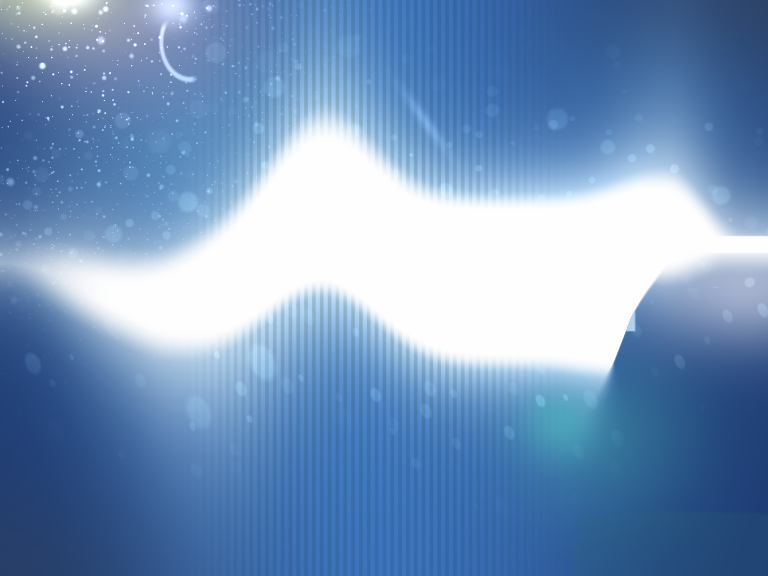
A Shadertoy shader for this background:

```glsl
const vec3 DEEP = vec3(0.11, 0.22, 0.44);
const vec3 AZURE = vec3(0.23, 0.45, 0.74);
const vec3 SLATE = vec3(0.17, 0.25, 0.38);
const vec3 SKY = vec3(0.43, 0.66, 0.86);
const vec3 ICE = vec3(0.80, 0.91, 1.00);
const vec3 MIST = vec3(0.77, 0.82, 0.87);
const vec3 LAVENDER = vec3(0.74, 0.77, 0.86);
const vec3 TEAL = vec3(0.26, 0.64, 0.66);
const vec3 VIOLET = vec3(0.60, 0.59, 0.74);
const vec3 WARM = vec3(0.90, 0.92, 0.72);
const vec3 WHITE = vec3(0.995);
const float STRIPE_PERIOD = 0.0102;
const float STRIPE_DEPTH = 0.17;
const float DUST_GLOW = 0.75;
const float BOKEH_GLOW = 0.10;

float hash(vec2 p) {
    vec3 q = fract(p.xyx * 0.1031);
    q += dot(q, q.yzx + 33.33);
    return fract((q.x + q.y) * q.z);
}

float bell(float x, float center, float width) {
    float t = (x - center) / width;
    return exp(-t * t);
}

float spot(vec2 p, vec2 center, vec2 size) {
    vec2 t = (p - center) / size;
    return exp(-dot(t, t));
}

// One randomly placed disc in some of the cells of a grid
float discs(vec2 p, float cells, float density, float softness, float seed) {
    vec2 g = p * cells, id = floor(g) + seed;
    vec2 center = 0.5 + 0.5 * (vec2(hash(id), hash(id + 17.0)) - 0.5);
    float radius = mix(0.07, 0.22, hash(id + 41.0));
    float d = length(fract(g) - center);
    float disc = 1.0 - smoothstep(radius * (1.0 - softness), radius, d);
    return disc * step(hash(id + 73.0), density) * mix(0.2, 1.0, hash(id + 97.0));
}

float upperEdge(float x) {
    return mix(0.535, 0.645, smoothstep(0.2, 0.4, x)) + 0.12 * bell(x, 0.425, 0.085)
        + 0.035 * bell(x, 0.85, 0.07) - 0.09 * smoothstep(0.87, 0.97, x)
        - 0.02 * bell(x, 0.16, 0.07);
}

float lowerEdge(float x) {
    return mix(0.55, 0.395, smoothstep(0.0, 0.22, x)) + 0.11 * bell(x, 0.42, 0.1)
        - 0.02 * smoothstep(0.4, 0.6, x) - 0.012 * smoothstep(0.7, 0.8, x)
        + 0.03 * bell(x, 0.17, 0.08);
}

void mainImage(out vec4 fragColor, in vec2 fragCoord) {
    vec2 uv = fragCoord / iResolution.xy;
    vec2 p = fragCoord / iResolution.y;
    float px = 1.0 / iResolution.y;

    // Blue backdrop with coloured washes
    vec3 col = mix(DEEP, AZURE, bell(uv.x, 0.5, 0.3));
    col = mix(col, AZURE * 0.85, 0.6 * spot(uv, vec2(0.85, 0.85), vec2(0.16, 0.16)));
    col = mix(col, SLATE, 0.9 * spot(uv, vec2(1.03, 1.03), vec2(0.25, 0.18)));
    col = mix(col, SLATE, 0.7 * spot(uv, vec2(-0.03, -0.03), vec2(0.25, 0.2)));
    col = mix(col, SKY * vec3(0.9, 0.95, 0.92), 0.55 * spot(uv, vec2(0.26, 0.76), vec2(0.18, 0.25)));
    col = mix(col, VIOLET, 0.75 * spot(uv, vec2(0.16, 0.97), vec2(0.18, 0.16)));
    col = mix(col, TEAL, 0.4 * spot(uv, vec2(0.79, 0.24), vec2(0.12, 0.15)));

    // Wave of light, cut off on the lower right by a slanted edge
    float cut = 0.795 + 0.276 * (uv.y - 0.357);
    float spread = 0.003 + 0.6 * max(0.37 - uv.y, 0.0) + 0.25 * max(uv.y - 0.45, 0.0);
    float beyond = smoothstep(-spread * 0.3, spread, uv.x - cut);
    float rightEdge = 0.535 + 0.035 * smoothstep(0.86, 0.95, uv.x);
    float bottom = mix(lowerEdge(uv.x), rightEdge, beyond);
    float above = uv.y - upperEdge(uv.x);
    float d = max(above, bottom - uv.y);
    float outside = max(d, 0.0);
    float isAbove = smoothstep(-0.01, 0.01, above - bottom + uv.y);
    float leftness = 1.0 - smoothstep(0.1, 0.4, uv.x);
    float rightness = smoothstep(0.78, 0.95, uv.x);

    // Wide blue halo, then a narrow pale one
    float below = 0.045 + 0.075 * bell(uv.x, 0.3, 0.16);
    float over = 0.05 + 0.045 * bell(uv.x, 0.42, 0.13) + 0.035 * bell(uv.x, 0.9, 0.1)
        + 0.02 * leftness;
    float reach = mix(below, over, isAbove) * mix(1.0, 0.75, beyond * (1.0 - isAbove));
    float edgeFade = mix(0.6, 1.0, smoothstep(0.0, 0.15, uv.x));
    col = mix(col, SKY, 0.68 * edgeFade * exp(-outside / (reach * 2.4)));
    vec3 paleTint = mix(ICE, MIST, max(leftness, 0.7 * rightness));
    col = mix(col, paleTint, 0.97 * edgeFade * exp(-pow(outside / (reach * 1.15), 1.2)));
    col = mix(col, LAVENDER, 0.8 * spot(uv, vec2(0.97, 0.5), vec2(0.13, 0.1)));
    col = mix(col, TEAL * 1.15, 0.55 * spot(uv, vec2(0.73, 0.265), vec2(0.05, 0.06)));

    // Fine vertical stripes
    float phase = abs(fract((uv.x - 0.0007) / STRIPE_PERIOD + 0.5) - 0.5);
    float stripe = 1.0 - smoothstep(0.14, 0.32, phase);
    float stripeFade = smoothstep(0.22, 0.38, uv.x) * (1.0 - smoothstep(0.55, 0.76, uv.x));
    stripeFade *= mix(0.5, 1.0, exp(-outside * 4.0));
    col *= 1.0 - stripe * stripeFade * STRIPE_DEPTH * vec3(1.0, 0.85, 0.95);

    // Tilted bokeh following the wave
    vec2 tilted = mat2(0.9, -0.43, 0.43, 0.9) * p;
    tilted.y *= mix(0.65, 1.0, step(0.5, uv.y));
    float bokeh = 0.0;
    for (int i = 0; i < 3; i++) {
        float k = float(i);
        bokeh += discs(tilted + k * 0.37, 8.0 + 5.0 * k, 0.45, 0.4, 11.0 * k);
    }
    col += BOKEH_GLOW * bokeh * bell(outside, 0.1, 0.12) * vec3(0.8, 1.0, 0.9);

    // Dust and large soft discs in the upper left
    float dustArea = spot(uv, vec2(0.07, 0.97), vec2(0.22, 0.32));
    float dust = 0.0;
    for (int i = 0; i < 5; i++) {
        float k = float(i);
        dust += discs(p + k * 0.173, 20.0 + 16.0 * k, 0.24, 0.8, 130.0 + 29.0 * k);
    }
    col += DUST_GLOW * dust * dustArea * vec3(0.9, 0.95, 0.95);
    col += 0.15 * discs(p + 0.04, 9.0, 0.7, 0.3, 211.0) * dustArea;

    // Curled thread and a faint diagonal streak
    vec2 q = p - vec2(0.33, 0.927);
    float ring = abs(length(q * vec2(1.3, 1.0)) - 0.065);
    float thread = 1.0 - smoothstep(0.001, 0.006 + px, ring);
    thread *= (1.0 - smoothstep(0.0, 0.015, q.x)) * (1.0 - smoothstep(0.02, 0.04, q.y));
    col += 0.35 * thread;
    vec2 s = mat2(0.81, 0.58, 0.58, -0.81) * (p - vec2(0.738, 0.79));
    col += 0.13 * spot(s, vec2(0.0), vec2(0.009, 0.06));

    // Corner flare
    col = mix(col, WARM, 0.7 * spot(uv, vec2(0.05, 1.03), vec2(0.13, 0.1)));
    col += 0.4 * spot(uv, vec2(0.09, 1.01), vec2(0.035, 0.03));
    col += 0.35 * spot(uv, vec2(0.225, 0.99), vec2(0.03, 0.035));

    // Dim panel in the lower right corner
    float panelTop = 0.115 - 0.25 * (uv.x - 0.9) * (uv.x - 0.9);
    float panelSide = 0.745 + 0.08 * (uv.y - 0.05);
    float panel = smoothstep(0.0, 0.008, panelTop - uv.y) * smoothstep(0.0, 0.008, uv.x - panelSide);
    col = mix(col, TEAL * 0.65, 0.18 * panel);

    // White core, side notch and bright bar
    float soft = 0.025 + 0.035 * bell(uv.x, 0.42, 0.12) * isAbove + 0.04 * leftness + 0.025 * rightness;
    float core = 1.0 - smoothstep(-0.012, soft, d);
    col = mix(col, WHITE, core * mix(0.2, 1.0, smoothstep(0.0, 0.15, uv.x)));
    vec2 notch = abs(uv - vec2(0.813, 0.443)) - vec2(0.014, 0.018);
    col = mix(col, ICE, 0.8 * beyond * (1.0 - smoothstep(-px, px, max(notch.x, notch.y))));
    float bar = 1.0 - smoothstep(-px, px, abs(uv.y - 0.5755) - 0.0148);
    col = mix(col, WHITE, bar * smoothstep(0.9, 0.93, uv.x));

    fragColor = vec4(clamp(col, 0.0, 1.0), 1.0);
}
```
